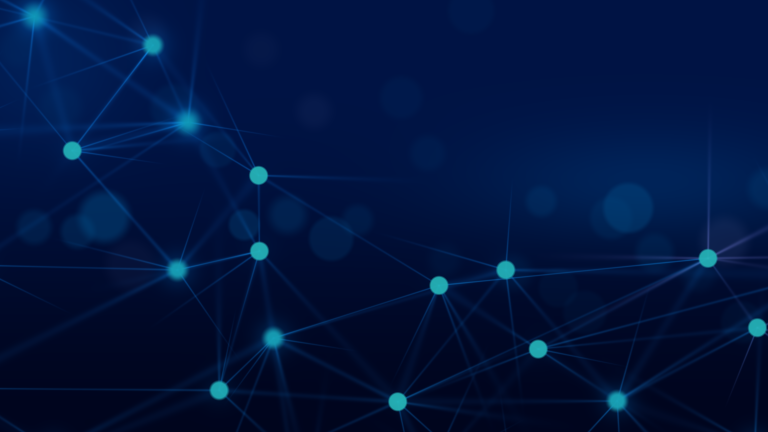
A Shadertoy shader for this background:

```glsl
#define CELL 0.28
#define SEED vec2(17.0, 43.0)
#define NODE_RADIUS 0.021
#define LINK_CHANCE 0.55
#define LINE_GAIN 0.62
#define BOKEH_COUNT 30
#define DEEP_BLUE vec3(0.0, 0.018, 0.115)
#define UPPER_BLUE vec3(0.0, 0.075, 0.265)
#define LINE_BLUE vec3(0.03, 0.34, 0.56)
#define WARM_LINE vec3(0.42, 0.36, 0.58)
#define NODE_TEAL vec3(0.15, 0.70, 0.71)
#define WARM_SPOT vec2(1.66, 0.36)

vec2 hash2(vec2 c) {
    vec3 q = fract((c.xyx + SEED.xyx) * vec3(0.1031, 0.1030, 0.0973));
    q += dot(q, q.yzx + 33.33);
    return fract((q.xx + q.yz) * q.zy);
}

vec2 nodePosition(vec2 cell) {
    return (cell + 0.5 + 0.8 * (hash2(cell) - 0.5)) * CELL;
}

// The mesh fills the left side and stays low on the right
bool nodeExists(vec2 cell, vec2 pos) {
    float ceiling = mix(1.3, 0.56, smoothstep(0.8, 0.95, pos.x))
                  + 0.25 * smoothstep(1.5, 1.8, pos.x);
    return pos.y < ceiling && hash2(cell + 71.0).x > 0.14;
}

// Soft line whose focus changes from one end to the other
float beam(vec2 p, vec2 a, vec2 b, float widthA, float widthB) {
    vec2 d = b - a;
    float t = clamp(dot(p - a, d) / dot(d, d), 0.0, 1.0);
    float w = max(mix(widthA, widthB, t), 0.75 / iResolution.y);
    float x = length(p - a - d * t) / w;
    float fade = 1.0 - 0.45 * sin(3.1416 * t);
    return exp(-x * x) * fade * pow(0.0026 / w, 0.75);
}

float beamWidth(float h) {
    return mix(0.0018, 0.02, h * h * h);
}

vec3 background(vec2 p) {
    vec3 col = mix(DEEP_BLUE, UPPER_BLUE, smoothstep(0.0, 0.8, p.y));
    vec2 right = (p - vec2(1.5, 0.57)) / vec2(0.42, 0.13);
    vec2 left = (p - vec2(0.1, 0.86)) / vec2(0.2, 0.2);
    col += vec3(0.0, 0.075, 0.11) * exp(-dot(right, right));
    return col + vec3(0.005, 0.05, 0.08) * exp(-dot(left, left));
}

// Out-of-focus discs, strongest along the horizon
vec3 addBokeh(vec3 col, vec2 p) {
    for (int i = 0; i < BOKEH_COUNT; i++) {
        float k = float(i);
        vec2 h = hash2(vec2(k, 5.0));
        vec2 g = hash2(vec2(k, 29.0));
        vec2 center = vec2(1.8 * fract(k * 0.618 + 0.1), 0.62 + 0.75 * (h.x - 0.5));
        float horizon = (center.y - 0.57) / 0.12;
        float strength = 0.08 + 0.5 * h.y * exp(-horizon * horizon);
        float radius = mix(0.034, 0.06, g.x);
        float soft = mix(0.006, 0.02, g.y);
        float disc = 1.0 - smoothstep(radius - soft, radius + soft, length(p - center));
        vec3 tint = mix(vec3(0.01, 0.33, 0.56), vec3(0.22, 0.29, 0.5), step(0.9, g.y));
        col = mix(col, tint, disc * strength);
    }
    return col;
}

void mainImage(out vec4 fragColor, in vec2 fragCoord) {
    vec2 p = fragCoord / iResolution.y;
    vec3 lines = vec3(0.0);
    vec3 nodeColor = NODE_TEAL;
    float nodeMask = 0.0;
    float halo = 0.0;

    for (int y = -1; y <= 3; y++)
    for (int x = -1; x <= 6; x++) {
        vec2 cell = vec2(x, y);
        vec2 a = nodePosition(cell);
        if (!nodeExists(cell, a)) continue;
        vec2 traits = hash2(cell + 131.0);
        float light = 0.0;

        // Links to nearby cells
        for (int j = 0; j <= 1; j++)
        for (int i = -1; i <= 2; i++) {
            if (j == 0 && i < 1) continue;
            vec2 other = cell + vec2(i, j);
            vec2 b = nodePosition(other);
            vec2 h = hash2(cell * 7.0 + vec2(i, j) * 3.0 + 200.0);
            if (h.x > LINK_CHANCE || !nodeExists(other, b)) continue;
            light += beam(p, a, b, beamWidth(h.y), beamWidth(fract(h.y * 7.3)))
                   * mix(0.4, 1.0, fract(h.x * 9.1));
        }

        // Loose rays that fan out and dissolve
        for (int i = 0; i < 3; i++) {
            vec2 h = hash2(cell * 5.0 + vec2(float(i) * 11.0, 300.0));
            float angle = 6.2832 * h.x;
            vec2 tip = a + vec2(cos(angle), sin(angle)) * mix(0.2, 0.5, h.y);
            float reach = length(p - a) / length(tip - a);
            light += 0.75 * beam(p, a, tip, 0.002, beamWidth(h.y))
                   * (1.0 - smoothstep(0.2, 1.0, reach));
        }
        vec2 toWarm = a - WARM_SPOT;
        lines += light * mix(LINE_BLUE, WARM_LINE, exp(-25.0 * dot(toWarm, toWarm)));

        // Node disc with its own defocus
        float dist = length(p - a);
        float blur = mix(0.003, 0.02, traits.x * traits.x);
        float mask = 1.0 - smoothstep(NODE_RADIUS - blur, NODE_RADIUS + blur, dist);
        if (mask > nodeMask) {
            nodeMask = mask;
            nodeColor = mix(NODE_TEAL, vec3(0.06, 0.58, 0.7), traits.x);
        }
        halo += exp(-dist * dist / 0.0016) * traits.x;
    }

    vec3 col = addBokeh(background(p), p);
    col += LINE_GAIN * lines / (1.0 + 0.5 * lines);
    col += vec3(0.0, 0.16, 0.24) * halo;
    col = mix(col, nodeColor, nodeMask * 0.95);
    fragColor = vec4(clamp(col, 0.0, 1.0), 1.0);
}
```
